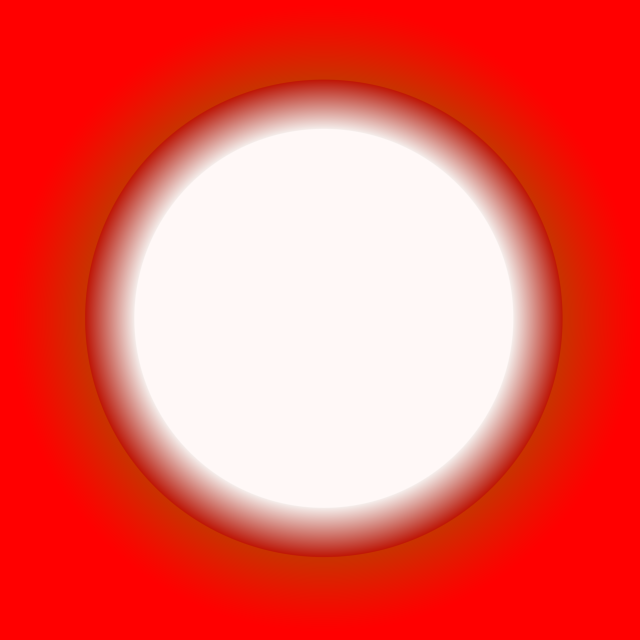
Give the GLSL for this background, as a WebGL 1 fragment shader.

```glsl
precision highp float;

uniform vec2 u_resolution;

#define CENTER vec2(0.506, 0.5026)
#define DISC_RADIUS 0.296
#define RIM_RADIUS 0.373
#define GLOW_RADIUS 0.492
#define GLOW_FALLOFF 1.25
#define FIELD_RED vec3(1.0, 0.0, 0.0)
#define GLOW_RUST vec3(0.785, 0.2, 0.0)
#define RIM_DARK vec3(0.75, 0.08, 0.02)
#define RIM_PALE vec3(0.96, 0.93, 0.92)
#define DISC_WHITE vec3(1.0, 0.973, 0.969)

// Antialiased coverage of a circle
float circleMask(float dist, float radius, float pixel) {
  return 1.0 - smoothstep(radius - pixel, radius + pixel, dist);
}

// Rust halo fading outward into the red field
vec3 haloColor(float dist) {
  float fade = clamp((GLOW_RADIUS - dist) / (GLOW_RADIUS - RIM_RADIUS), 0.0, 1.0);
  return mix(FIELD_RED, GLOW_RUST, pow(fade, GLOW_FALLOFF));
}

// Dark red rim brightening inward; red rises later than green and blue
vec3 rimColor(float dist) {
  float t = clamp((RIM_RADIUS - dist) / (RIM_RADIUS - DISC_RADIUS), 0.0, 1.0);
  return mix(RIM_DARK, RIM_PALE, vec3(pow(t, 1.5), t, t));
}

void main() {
  float shortSide = min(u_resolution.x, u_resolution.y);
  vec2 offset = (gl_FragCoord.xy - CENTER * u_resolution) / shortSide;
  float dist = length(offset);
  float pixel = 0.75 / shortSide;

  // Layers from back to front
  vec3 color = haloColor(dist);
  color = mix(color, rimColor(dist), circleMask(dist, RIM_RADIUS, pixel));
  color = mix(color, DISC_WHITE, circleMask(dist, DISC_RADIUS, pixel));

  gl_FragColor = vec4(color, 1.0);
}
```
